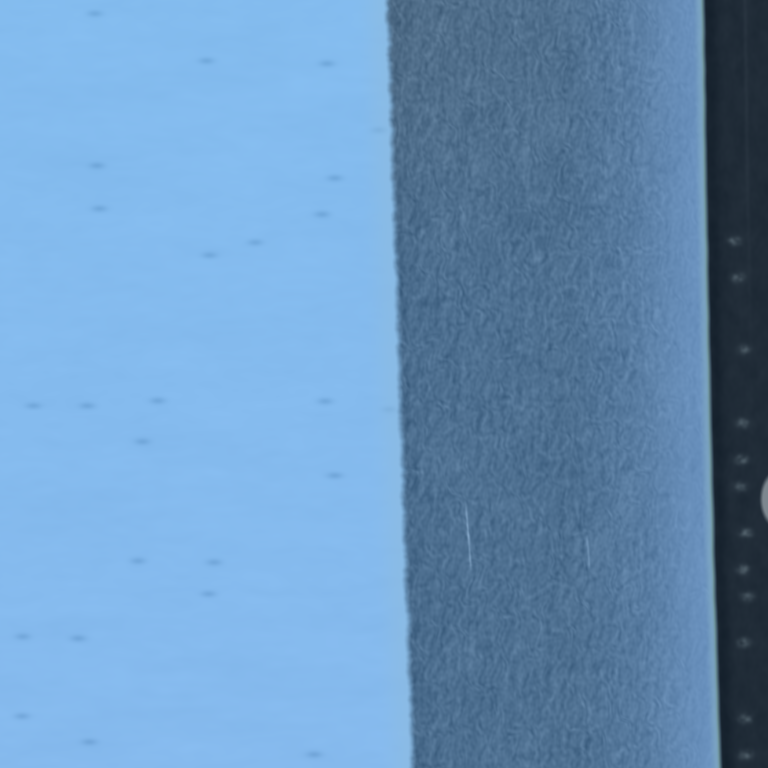
This texture is drawn by a WebGL 2 fragment shader. Its source:

```glsl
#version 300 es
precision highp float;
// A smooth pale blue sheet beside a grained slate band and a dark strip at right.
// Two slanted, slightly ragged edges divide the canvas; stretched gradient noise
// gives the grain, and hashed cells scatter the flecks.

#define SHEET_COLOR vec3(0.520, 0.732, 0.932)
#define BAND_COLOR  vec3(0.305, 0.437, 0.565)
#define SHINE_COLOR vec3(0.415, 0.570, 0.745)
#define RIM_COLOR   vec3(0.500, 0.660, 0.770)
#define STRIP_COLOR vec3(0.125, 0.170, 0.215)
#define FLECK_COLOR vec3(0.330, 0.390, 0.430)
#define GRAIN 0.085
#define RAGGED 0.0035
#define EDGE_BLUR 0.006

uniform vec2 u_resolution;
out vec4 fragColor;

vec2 hash2(vec2 p) {
  vec3 q = fract(p.xyx * vec3(0.1031, 0.1030, 0.0973));
  q += dot(q, q.yzx + 33.33);
  return fract((q.xx + q.yz) * q.zy);
}

float cornerSlope(vec2 cell, vec2 offset) {
  return dot(hash2(cell + 50.0) * 2.0 - 1.0, offset);
}

// Gradient noise, roughly -0.7 to 0.7
float noise(vec2 p) {
  vec2 i = floor(p), f = fract(p);
  vec2 u = f * f * f * (f * (f * 6.0 - 15.0) + 10.0);
  vec2 e = vec2(1.0, 0.0);
  float low = mix(cornerSlope(i, f), cornerSlope(i + e, f - e), u.x);
  float high = mix(cornerSlope(i + e.yx, f - e.yx), cornerSlope(i + 1.0, f - 1.0), u.x);
  return mix(low, high, u.y);
}

float fbm(vec2 p) {
  float sum = 0.0, amp = 1.0;
  for (int i = 0; i < 3; i++) {
    sum += amp * noise(p);
    p = p * 2.03 + 17.3;
    amp *= 0.6;
  }
  return sum;
}

// One soft fleck in some of the cells of a grid
float flecks(vec2 p, vec2 grid, float density, vec2 size) {
  vec2 cell = floor(p * grid);
  vec2 rnd = hash2(cell + 7.0);
  vec2 d = (fract(p * grid) - 0.3 - 0.4 * rnd) / size;
  return step(hash2(cell + 91.0).x, density) * exp(-dot(d, d));
}

// Soft upright scratch centred on c
float scratch(vec2 p, vec2 c, float halfLength) {
  vec2 d = p - c;
  d.x += d.y * 0.08;
  return exp(-pow(d.x / 0.0018, 2.0)) * smoothstep(halfLength, halfLength * 0.6, abs(d.y));
}

vec3 sheet(vec2 p, float toEdge) {
  vec3 col = SHEET_COLOR + vec3(-0.008, 0.008, 0.004) * (p.y - 0.5);
  col += 0.012 * fbm(p * vec2(5.0, 22.0)) + 0.008 * noise(p * vec2(35.0, 90.0));
  col -= 0.07 * flecks(p, vec2(13.0, 20.0), 0.13, vec2(0.13, 0.09));
  return mix(col, vec3(0.55, 0.735, 0.885), 0.7 * smoothstep(-0.045, 0.0, toEdge));
}

vec3 band(vec2 p, float t) {
  vec3 col = mix(BAND_COLOR, SHINE_COLOR, 0.35 * smoothstep(0.5, 0.8, t) + 0.65 * smoothstep(0.72, 1.0, t));
  col += vec3(0.015, -0.003, -0.025) * smoothstep(0.55, 1.0, p.y) * (1.0 - t);
  col -= 0.035 * exp(-t * 22.0);
  // Fine grain, upright streaks and broad mottling
  float grain = noise(p * vec2(150.0, 80.0) + 2.0 * noise(p * 40.0)) + 0.6 * noise(p * vec2(210.0, 150.0));
  float streak = noise(p * vec2(110.0, 16.0));
  float fade = 1.0 - 0.65 * smoothstep(0.7, 1.0, t);
  col += GRAIN * fade * (grain + 0.5 * streak) + 0.018 * noise(p * vec2(18.0, 9.0));
  float marks = scratch(p, vec2(0.610, 0.300), 0.048) + 0.6 * scratch(p, vec2(0.766, 0.282), 0.025);
  return col + 0.15 * marks;
}

vec3 strip(vec2 p, float fromEdge) {
  vec3 col = STRIP_COLOR + 0.022 * fbm(p * vec2(45.0, 30.0));
  col -= 0.035 * exp(-pow((fromEdge - 0.009) / 0.010, 2.0));
  col += 0.025 * exp(-pow((fromEdge - 0.055) / 0.003, 2.0)) * smoothstep(0.4, 0.9, p.y);
  // Pale chips in a column, shaped by noise
  vec2 q = p - vec2(0.965 - 0.02 * (p.y - 0.5), 0.0);
  float column = exp(-pow(q.x / 0.014, 2.0)) * smoothstep(0.78, 0.68, p.y);
  float chips = flecks(vec2(q.x + 0.02, p.y), vec2(25.0, 21.0), 0.8, vec2(0.24, 0.12));
  chips *= 0.75 + noise(p * 120.0);
  col = mix(col, FLECK_COLOR, clamp(column * chips, 0.0, 1.0));
  // Rounded grey knob cut by the right border
  float knob = length((p - vec2(1.012, 0.350)) / vec2(0.022, 0.036));
  return mix(col, vec3(0.49, 0.53, 0.56), smoothstep(1.1, 0.8, knob));
}

void main() {
  vec2 p = gl_FragCoord.xy / u_resolution;
  float ragged = noise(vec2(p.y * 55.0, 3.5)) + 0.6 * noise(vec2(p.y * 130.0, p.x * 40.0));
  float leftEdge = 0.537 - 0.032 * p.y + RAGGED * ragged;
  float rightEdge = 0.937 - 0.032 * p.y + 0.010 * p.y * p.y + 0.001 * noise(vec2(p.y * 30.0, 8.5));
  float fromLeft = p.x - leftEdge, fromRight = p.x - rightEdge;
  float t = clamp(fromLeft / (rightEdge - leftEdge), 0.0, 1.0);

  vec3 col = mix(sheet(p, fromLeft), band(p, t), smoothstep(-EDGE_BLUR, EDGE_BLUR, fromLeft));
  // Pale rim with a thin greenish outer line
  col = mix(col, RIM_COLOR, 0.75 * smoothstep(-0.014, -0.003, fromRight));
  col = mix(col, vec3(0.42, 0.56, 0.53), 0.6 * exp(-pow(fromRight / 0.0025, 2.0)));
  col = mix(col, strip(p, fromRight), smoothstep(-0.002, 0.005, fromRight));
  fragColor = vec4(clamp(col, 0.0, 1.0), 1.0);
}
```
